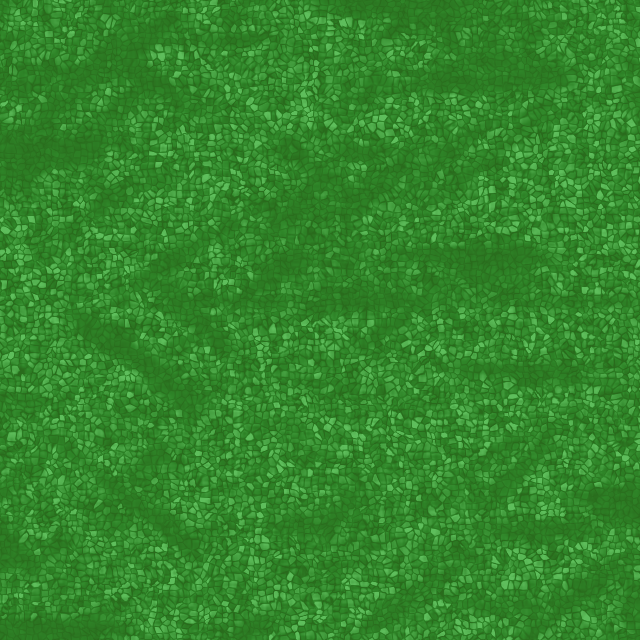
Write a WebGL 1 fragment shader that draws this texture.

```glsl
precision highp float;
// A green mosaic of tiny irregular chips with dark seams. Voronoi cells, round
// in places and square in others, carry random tones; a fine cross hatch breaks
// them up, and stretched noise lays level and slanting shadow streaks on top.

uniform vec2 u_resolution;

const vec3 SEAM_GREEN = vec3(0.16, 0.42, 0.11);
const vec3 LEAF_GREEN = vec3(0.18, 0.52, 0.155);
const vec3 PALE_GREEN = vec3(0.37, 0.745, 0.36);
const float LEAF_TONE = 0.31;        // tone at which LEAF_GREEN is reached
const float SEAM_TONE = 0.07;
const float BASE_TONE = 0.16;
const float CHIPS = 98.0;            // chips across the canvas height
const float SEAM_WIDTH = 0.17;       // in chip widths
const float WARP = 0.009;            // varies the chip sizes
const float HATCH = 0.30;
const float RELIEF = 0.12;
const float SHADOW = 0.86;
const float SLANT = 0.68;            // angle of slanting streaks, radians
const vec2 STREAK_SCALE = vec2(4.5, 17.0);
const vec2 STROKE_SCALE = vec2(65.0, 220.0);

float hash(vec2 p) {
  return fract(sin(dot(p, vec2(127.1, 311.7))) * 43758.5453);
}

vec2 hash2(vec2 p) {
  return vec2(hash(p), hash(p + 57.3));
}

float noise(vec2 p) {
  vec2 i = floor(p);
  vec2 f = fract(p);
  f = f * f * (3.0 - 2.0 * f);
  float low = mix(hash(i), hash(i + vec2(1.0, 0.0)), f.x);
  float high = mix(hash(i + vec2(0.0, 1.0)), hash(i + 1.0), f.x);
  return mix(low, high, f.y);
}

vec2 rotate(vec2 p, float angle) {
  float c = cos(angle);
  float s = sin(angle);
  return vec2(c * p.x - s * p.y, s * p.x + c * p.y);
}

// Two octaves of noise drawn out along x
float streak(vec2 p) {
  return 0.7 * noise(p * STREAK_SCALE) + 0.3 * noise(p * STREAK_SCALE * 2.3 + 9.0);
}

// Shadow cover: level streaks joined with both slanting directions
float shadowCover(vec2 p) {
  float level = streak(p + 3.0);
  float rising = streak(rotate(p, -SLANT) + 11.0);
  float falling = streak(rotate(p, SLANT) + 23.0);
  float cover = max(level, 0.9 * max(rising, falling));
  return smoothstep(0.52, 0.80, cover);
}

// Voronoi chip: x = gap to the seam, y = random tone, z = slope to the light
vec3 chip(vec2 p, float squareness) {
  vec2 cell = floor(p);
  float nearest = 8.0;
  float second = 8.0;
  vec2 owner = cell;
  vec2 toCentre = vec2(0.0);
  for (int y = -1; y <= 1; y++) {
    for (int x = -1; x <= 1; x++) {
      vec2 id = cell + vec2(float(x), float(y));
      vec2 d = id + 0.08 + 0.84 * hash2(id) - p;
      float dist = mix(length(d), max(abs(d.x), abs(d.y)), squareness);
      if (dist < nearest) {
        second = nearest;
        nearest = dist;
        owner = id;
        toCentre = d;
      } else {
        second = min(second, dist);
      }
    }
  }
  float slope = dot(toCentre, vec2(0.6, -0.8));
  return vec3(0.5 * (second - nearest), hash(owner + 31.7), slope);
}

void main() {
  vec2 p = gl_FragCoord.xy / u_resolution.y;
  float pixel = CHIPS / u_resolution.y;

  // Chips, warped so that their sizes vary
  vec2 bend = vec2(noise(p * 42.0), noise(p * 42.0 + 71.0)) - 0.5;
  float squareness = smoothstep(0.45, 0.65, noise(p * 30.0 + 5.0));
  vec3 c = chip((p + WARP * bend) * CHIPS, squareness);
  float body = smoothstep(0.0, max(SEAM_WIDTH, pixel), c.x);

  // Light left by the shadows, and short strokes in both directions
  float light = 1.0 - SHADOW * shadowCover(p);
  float strokes = noise(p * STROKE_SCALE) + noise(p * STROKE_SCALE.yx + 40.0) - 1.0;

  // Tone of the chip, then of the seam
  float fill = BASE_TONE + light * (0.16 + 0.72 * c.y * c.y + RELIEF * c.z);
  float tone = mix(SEAM_TONE + 0.10 * light * c.y, fill, body);
  tone = clamp(tone + HATCH * (0.25 + 0.75 * light) * strokes, 0.0, 1.0);

  vec3 color = mix(SEAM_GREEN, LEAF_GREEN, min(tone / LEAF_TONE, 1.0));
  color = mix(color, PALE_GREEN, max(tone - LEAF_TONE, 0.0) / (1.0 - LEAF_TONE));
  gl_FragColor = vec4(color, 1.0);
}
```
